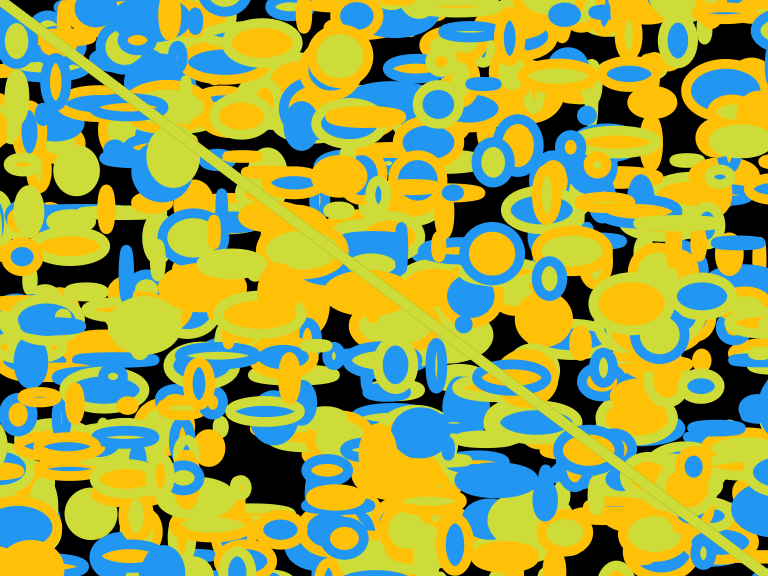
Reproduce this pattern procedurally as a WebGL 1 fragment shader.

```glsl
precision highp float;
// Overlapping outlined ellipses in amber, blue and lime on black, crossed by
// a lime diagonal bar. Each layer scatters one ellipse per grid cell, and
// layers are painted back to front using an ellipse distance function.

uniform vec2 u_resolution;

const float CELL = 0.15;          // grid spacing, in canvas heights
const float HALF_STROKE = 0.0085; // half the outline width

vec3 hash3(vec3 p) {
  p = fract(p * vec3(0.1031, 0.1030, 0.0973));
  p += dot(p, p.yxz + 33.33);
  return fract((p.xxy + p.yxx) * p.zyx);
}

vec3 pickColor(float h) {
  vec3 amber = vec3(1.0, 0.757, 0.03);
  vec3 blue = vec3(0.13, 0.588, 0.953);
  vec3 lime = vec3(0.804, 0.863, 0.224);
  return h < 0.36 ? amber : (h < 0.67 ? blue : lime);
}

// Signed distance to an ellipse, refined through its centres of curvature.
float ellipseDistance(vec2 p, vec2 r) {
  p = abs(p);
  vec2 t = vec2(0.7071);
  float focal = r.x * r.x - r.y * r.y;
  for (int i = 0; i < 4; i++) {
    vec2 center = vec2(focal, -focal) * t * t * t / r;
    vec2 toPoint = p - center;
    float radius = length(r * t - center);
    vec2 onCurve = center + toPoint * radius / max(length(toPoint), 1e-5);
    t = normalize(clamp(onCurve / r, 0.0, 1.0) + 1e-5);
  }
  float inside = dot(p / r, p / r) < 1.0 ? -1.0 : 1.0;
  return inside * length(p - r * t);
}

// Antialiased coverage of the region where the distance is negative.
float coverage(float d, float pixel) {
  return clamp(0.5 - d / pixel, 0.0, 1.0);
}

void main() {
  float pixel = 1.0 / u_resolution.y;
  vec2 uv = gl_FragCoord.xy * pixel;
  float aspect = u_resolution.x * pixel;
  vec2 home = floor(uv / CELL);
  vec3 color = vec3(0.0);

  // Scattered ellipses: fill first, then the outline around it.
  for (int layer = 0; layer < 9; layer++) {
    for (int j = -1; j <= 1; j++) {
      for (int i = -1; i <= 1; i++) {
        vec2 cell = home + vec2(float(i), float(j));
        vec3 seed = vec3(cell + 17.0, float(layer) * 7.0 + 3.0);
        vec3 place = hash3(seed);
        vec3 shape = hash3(seed + 41.7);
        vec2 p = uv - (cell + place.xy) * CELL;
        vec2 r = 0.002 + shape.xy * vec2(0.071, 0.045);

        vec2 reach = r + HALF_STROKE + pixel;
        if (abs(p.x) > reach.x || abs(p.y) > reach.y) continue;

        float d = ellipseDistance(p, r);
        color = mix(color, pickColor(place.z), coverage(d, pixel));
        color = mix(color, pickColor(shape.z),
                    coverage(abs(d) - HALF_STROKE, pixel));
      }
    }
  }

  // Diagonal bar from the top left corner, with a faint seam at its rim.
  vec2 normal = normalize(vec2(1.0, aspect));
  float bar = abs(dot(uv - vec2(0.0, 1.0), normal)) - 0.0093;
  color = mix(color, pickColor(1.0), coverage(bar, pixel));
  color *= 1.0 - 0.12 * coverage(abs(bar) - 0.0006, pixel);

  gl_FragColor = vec4(color, 1.0);
}
```
